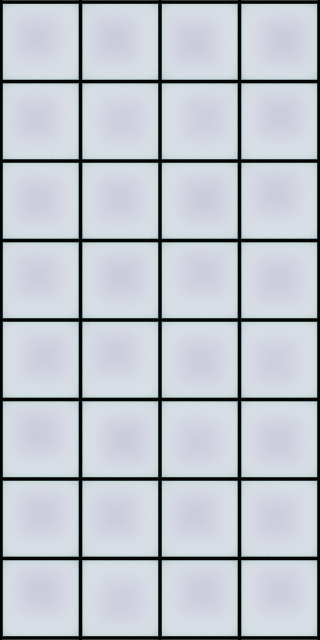
Give the GLSL for this pattern, as a Shadertoy shader.

```glsl
// Pale glazed square tiles with thin black joints and soft lavender centres.

const float PITCH        = 0.2484;  // tile size, in canvas widths
const float JOINT_HALF   = 0.0225;  // half joint width, in tiles
const float JOINT_SOFT   = 0.020;   // width of the joint's soft edge
const float FRINGE_WIDTH = 0.036;   // reach of the cool rim
const float BLOOM_SIZE   = 0.24;    // spread of the lavender centre
const float BLOOM_DRIFT  = 0.07;    // greatest shift of the centre
const float BLOOM_LIFT   = 0.03;    // common upward shift
const float GRAIN_SCALE  = 24.0;    // rim mottling, cells per tile
const float GRAIN_AMOUNT = 0.035;

const vec3 JOINT_COLOR  = vec3(0.008, 0.010, 0.012);
const vec3 GLAZE_COLOR  = vec3(0.860, 0.885, 0.912);
const vec3 BLOOM_COLOR  = vec3(0.798, 0.800, 0.860);
const vec3 FRINGE_COLOR = vec3(0.760, 0.850, 0.850);

vec2 hash22(vec2 p) {
    vec3 q = fract(p.xyx * vec3(0.1031, 0.1030, 0.0973));
    q += dot(q, q.yzx + 33.33);
    return fract((q.xx + q.yz) * q.zy);
}

float cornerGradient(vec2 cell, vec2 corner, vec2 f) {
    return dot(hash22(cell + corner) * 2.0 - 1.0, f - corner);
}

float gradientNoise(vec2 p) {
    vec2 cell = floor(p), f = fract(p);
    vec2 u = f * f * f * (f * (f * 6.0 - 15.0) + 10.0);
    float bottom = mix(cornerGradient(cell, vec2(0, 0), f),
                       cornerGradient(cell, vec2(1, 0), f), u.x);
    float top    = mix(cornerGradient(cell, vec2(0, 1), f),
                       cornerGradient(cell, vec2(1, 1), f), u.x);
    return mix(bottom, top, u.y);
}

// Lavender bloom, slightly squared and shifted from tile to tile
float bloom(vec2 local, vec2 id) {
    vec2 shift = (hash22(id + 17.0) * 2.0 - 1.0) * BLOOM_DRIFT;
    vec2 q = abs(local - shift - vec2(0.0, BLOOM_LIFT));
    float r = pow(q.x * q.x * q.x + q.y * q.y * q.y, 1.0 / 3.0) / BLOOM_SIZE;
    float strength = mix(0.88, 1.06, hash22(id + 53.0).x);
    return strength * exp(-0.5 * r * r);
}

void mainImage(out vec4 fragColor, in vec2 fragCoord) {
    float tilePixels = iResolution.x * PITCH;
    vec2 p = (fragCoord - 0.5 * iResolution.xy) / tilePixels;
    vec2 id = floor(p);
    vec2 local = fract(p) - 0.5;
    vec2 edge = 0.5 - abs(local);
    float d = min(edge.x, edge.y);

    // Glaze
    vec3 color = mix(GLAZE_COLOR, BLOOM_COLOR, bloom(local, id));

    // Cool mottled rim, deeper where joints cross
    float grain = gradientNoise((p + 64.0) * GRAIN_SCALE);
    float rim = exp(-pow(d / FRINGE_WIDTH, 2.0) * 0.5);
    float halo = exp(-d / 0.07);
    color = mix(color, FRINGE_COLOR, clamp(rim * 0.85 + halo * 0.2, 0.0, 1.0));
    color += grain * GRAIN_AMOUNT * halo * vec3(1.6, 0.8, 1.0);
    color *= 1.0 - 0.16 * exp(-length(edge) / 0.06);

    // Joints
    float soft = 0.5 * max(JOINT_SOFT, 1.0 / tilePixels);
    float tile = smoothstep(JOINT_HALF - soft, JOINT_HALF + soft, d);
    color = mix(JOINT_COLOR, color, tile);

    fragColor = vec4(color, 1.0);
}
```
